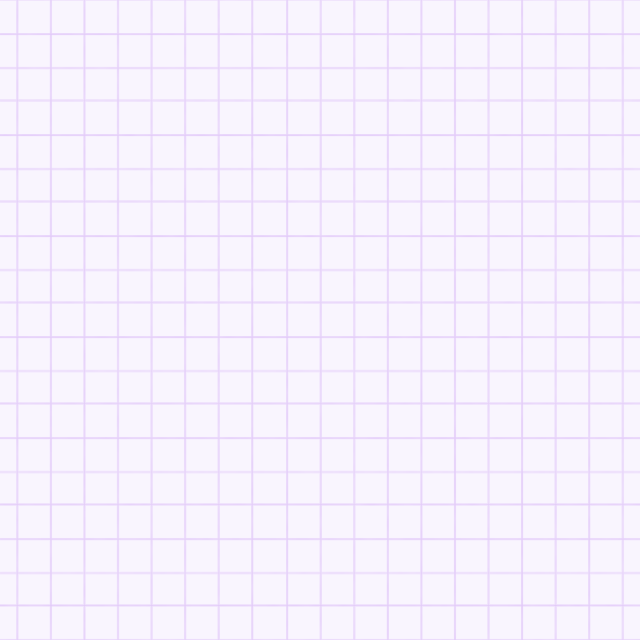
This pattern is drawn by a WebGL 1 fragment shader. Its source:

```glsl
precision highp float;
// Pale lilac graph paper: a fine square grid with slightly uneven lines.

#define PITCH 0.0526          // distance between lines
#define FIRST_COLUMN 0.0267   // first vertical line, from the left
#define FIRST_ROW 0.0530      // first horizontal line, from the top
#define HALF_WIDTH 0.0015     // half thickness of the strongest line
#define EDGE_SOFTNESS 0.0008
#define FADED_INK 0.55        // opacity of the weakest line
#define WEAR 0.16             // ink variation along a line
#define PAPER vec3(0.977, 0.960, 0.998)
#define INK vec3(0.905, 0.825, 0.980)

const float TAU = 6.2831853;

uniform vec2 u_resolution;

float hash(float n) {
    return fract(sin(n * 12.9898) * 43758.547);
}

vec2 gradient(vec2 cell) {
    float angle = TAU * hash(dot(cell, vec2(1.0, 57.31)));
    return vec2(cos(angle), sin(angle));
}

float gradientNoise(vec2 p) {
    vec2 i = floor(p);
    vec2 f = fract(p);
    vec2 u = f * f * f * (f * (f * 6.0 - 15.0) + 10.0);
    float a = dot(gradient(i), f);
    float b = dot(gradient(i + vec2(1.0, 0.0)), f - vec2(1.0, 0.0));
    float c = dot(gradient(i + vec2(0.0, 1.0)), f - vec2(0.0, 1.0));
    float d = dot(gradient(i + vec2(1.0, 1.0)), f - vec2(1.0, 1.0));
    return mix(mix(a, b, u.x), mix(c, d, u.x), u.y);
}

// Ink coverage of one line; weak lines are paler and wider.
float lineInk(float dist, float strength, float pixel) {
    float halfWidth = HALF_WIDTH * mix(1.35, 1.0, strength);
    float blur = max(EDGE_SOFTNESS, 0.7 * pixel);
    float cover = 1.0 - smoothstep(halfWidth - blur, halfWidth + blur, abs(dist));
    return cover * mix(FADED_INK, 1.0, strength);
}

// Columns drift slowly out of step, then snap back.
float columnInk(vec2 p, float pixel) {
    float index = floor((p.x - FIRST_COLUMN) / PITCH + 0.5);
    float drift = 0.0012 - 0.0021 * fract((index - 8.0) / 13.0);
    float strength = 0.4 + 0.5 * hash(index + 3.0);
    float wear = 1.0 + WEAR * gradientNoise(vec2(p.y * 50.0, index + 0.5));
    float dist = p.x - FIRST_COLUMN - index * PITCH - drift;
    return wear * lineInk(dist, strength, pixel);
}

// Rows shift in a cycle of three, and their strength beats against it.
float rowInk(vec2 p, float pixel) {
    float index = floor((p.y - FIRST_ROW) / PITCH + 0.5);
    float drift = 0.0012 * cos(TAU * (index - 0.6) / 3.0);
    float strength = 0.5 + 0.5 * cos(TAU * (index - 3.0) / 2.85);
    float wear = 1.0 + WEAR * gradientNoise(vec2(p.x * 50.0, index + 80.5));
    float dist = p.y - FIRST_ROW - index * PITCH - drift;
    return wear * lineInk(dist, strength, pixel);
}

void main() {
    vec2 p = gl_FragCoord.xy / u_resolution;
    p.y = 1.0 - p.y; // rows are counted from the top
    vec2 pixel = 1.0 / u_resolution;

    float column = columnInk(p, pixel.x);
    float row = rowInk(p, pixel.y);

    // Crossings are a little darker than either line.
    float ink = max(column, row) + 0.2 * min(column, row);
    gl_FragColor = vec4(mix(PAPER, INK, ink), 1.0);
}
```
